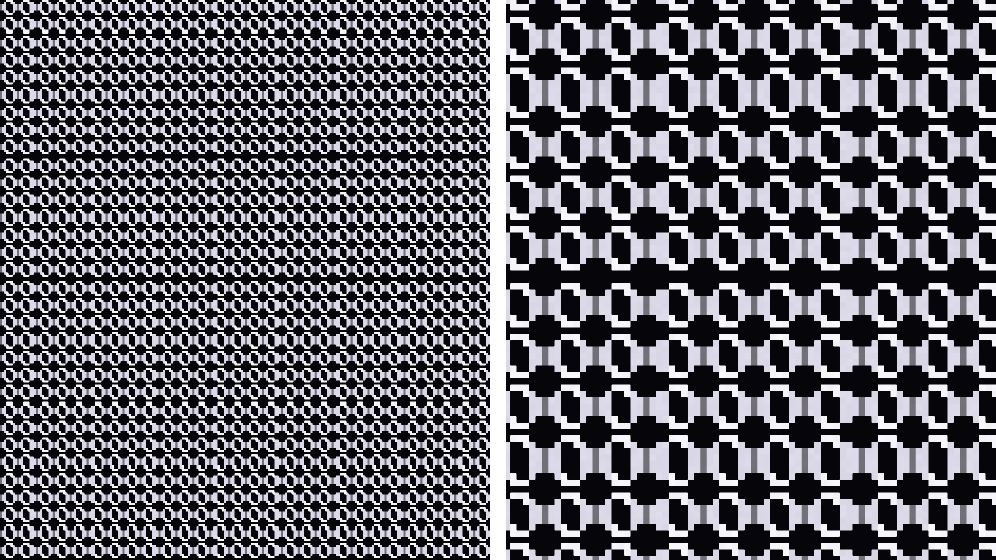
Left, the full canvas; right, a detail of the centre.
Give the GLSL for this pattern, as a Shadertoy shader.

```glsl
// Rows of small bitmap rings on black, in seven by seven dots with slanted holes.
// Each dot of a coarse screen samples an 8x8 tile; the screen is slightly finer
// than the tile, so some rows and columns double in a beat that wraps evenly.
#define REPEATS vec2(28.0, 32.0)
#define SCREEN_DOTS vec2(232.0, 265.0)
#define TILE_DOTS 8.0
#define INK vec3(0.02, 0.02, 0.04)
#define WALL vec3(0.86, 0.85, 0.91)
#define CAP vec3(0.96, 0.96, 0.98)
#define LINK vec3(0.44, 0.44, 0.47)
#define TONE_WEAR 0.03
#define EDGE_CONTRAST 0.22
#define SUBSAMPLES 4

// Sine-free hash of a wrapped dot index
float hash21(vec2 p) {
    vec3 q = fract(vec3(p.xyx) * 0.1031);
    q += dot(q, q.yzx + 33.33);
    return fract((q.x + q.y) * q.z);
}

// Slanted hole, counted in tile dots from the ring centre
bool insideHole(vec2 p) {
    vec2 a = abs(p);
    return a.x < 1.1 && a.y < 2.1 && abs(p.x + 0.25 * p.y) + 0.75 * a.y < 2.1;
}

// Colour in rgb and coverage in a of one tile dot
vec4 ringDot(vec2 p) {
    vec2 a = abs(p);
    if (a.x > 3.5) return vec4(LINK, a.y < 1.5 ? 1.0 : 0.0);
    bool onRing = a.y < 3.1 && a.x + a.y < 4.1 && !insideHole(p);
    return vec4(a.x > 1.5 ? WALL : CAP, onRing ? 1.0 : 0.0);
}

// Flat dot of the coarse screen under a canvas position
vec4 screenDot(vec2 uv) {
    vec2 dotId = mod(floor(uv * SCREEN_DOTS), SCREEN_DOTS);
    vec2 tileUv = fract((dotId + 0.5) / SCREEN_DOTS * REPEATS);
    vec4 tone = ringDot(floor(tileUv * TILE_DOTS) - 4.0);
    tone.rgb *= 1.0 + TONE_WEAR * (hash21(dotId) - 0.5);
    return tone;
}

void mainImage(out vec4 fragColor, in vec2 fragCoord) {
    // Area average weighted by coverage
    vec4 sum = vec4(0.0);
    for (int j = 0; j < SUBSAMPLES; j++) {
        for (int i = 0; i < SUBSAMPLES; i++) {
            vec2 offset = (vec2(i, j) + 0.5) / float(SUBSAMPLES) - 0.5;
            vec4 tone = screenDot((fragCoord + offset) / iResolution.xy);
            sum += vec4(tone.rgb * tone.a, tone.a);
        }
    }

    // Crisp but smooth edge between ink and ring
    float coverage = sum.a / float(SUBSAMPLES * SUBSAMPLES);
    vec3 ringColor = sum.rgb / max(sum.a, 0.001);
    float edge = smoothstep(EDGE_CONTRAST, 1.0 - EDGE_CONTRAST, coverage);
    fragColor = vec4(mix(INK, ringColor, edge), 1.0);
}
```
